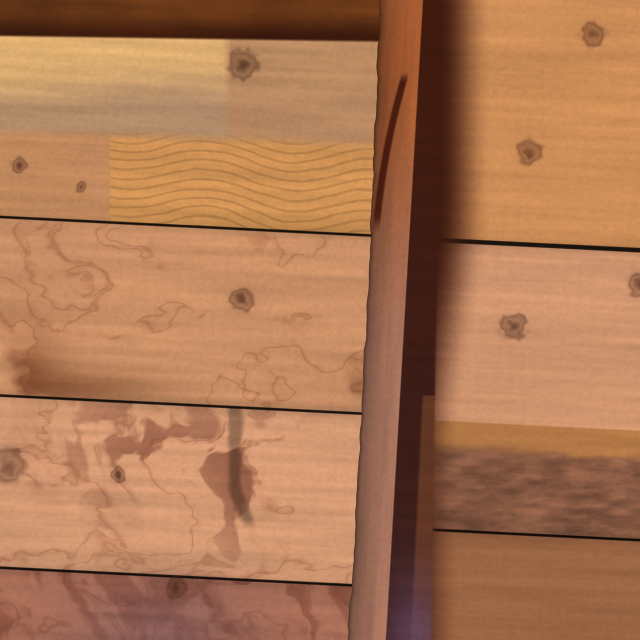
This texture is drawn by a Shadertoy shader. Its source:

```glsl
// Rough timber wall: sloping planks either side of an upright stud.
// Planks are stacked by height, then given stains, knots and grain;
// the stud, its dark side and its soft shadow are laid over them.

float hash(vec2 p) {
    return fract(sin(dot(p, vec2(127.1, 311.7))) * 43758.5453);
}

float noise(vec2 p) {
    vec2 i = floor(p), f = fract(p);
    f = f * f * (3.0 - 2.0 * f);
    return mix(mix(hash(i), hash(i + vec2(1, 0)), f.x),
               mix(hash(i + vec2(0, 1)), hash(i + 1.0), f.x), f.y);
}

float fbm(vec2 p) {
    float sum = 0.0, amp = 0.53;
    for (int i = 0; i < 4; i++) {
        sum += amp * noise(p);
        p = mat2(1.6, 1.2, -1.2, 1.6) * p + 7.3;
        amp *= 0.5;
    }
    return sum;
}

// Antialiased step, at least a pixel wide
float edge(float at, float x, float soft) {
    float w = max(soft, 0.7 / iResolution.y);
    return smoothstep(at - w, at + w, x);
}

float blob(vec2 p, float x, float y, float w, float h) {
    vec2 d = (p - vec2(x, y)) / vec2(w, h);
    return exp(-dot(d, d));
}

// Dark gap with a soft lip
float seam(float d, float width) {
    return 0.25 + 0.75 * edge(width, abs(d), 0.0013) - 0.13 * exp(-abs(d) * 110.0);
}

vec3 leftPlanks(vec2 p, float s) {
    float warp = fbm(p * vec2(7, 11));
    // Top board: pale yellow to grey, browner at the right
    vec3 col = mix(vec3(0.87, 0.68, 0.44), vec3(0.69, 0.54, 0.41), smoothstep(0.12, 0.21, p.y + 0.06 * warp));
    col = mix(col, vec3(0.71, 0.52, 0.37), 0.85 * edge(0.355, p.x, 0.008));
    // Orange strip with arched grain
    float arch = sin(s * 420.0 + 5.0 * sin(p.x * 24.0) + 9.0 * warp);
    vec3 strip = vec3(0.81, 0.57, 0.33) * (1.0 - 0.12 * smoothstep(0.4, 1.0, arch));
    strip = mix(vec3(0.75, 0.53, 0.36), strip, edge(0.172, p.x, 0.002));
    col = mix(col, strip, edge(0.203, p.y - 0.04 * p.x, 0.012));
    // Lower boards
    float low = edge(0.618, s, 0.001), base = edge(0.887, s, 0.001);
    col = mix(col, vec3(0.79, 0.56, 0.4), edge(0.339, s, 0.001));
    col = mix(col, vec3(0.83, 0.6, 0.45), low);
    col = mix(col, vec3(0.66, 0.43, 0.34), base);

    // Water stains: thin rims, reddish patches, a streak, a dark corner
    float flow = fbm(p * vec2(9, 6) + 2.5 * warp + 3.0);
    col *= 1.0 - exp(-abs(flow - 0.52) * 55.0) * edge(0.345, s, 0.01) * vec3(0.13, 0.18, 0.2);
    float patches = smoothstep(0.5, 0.66, fbm(p * vec2(24, 15) + 3.0 * warp));
    float area = 0.75 * low * (blob(p, 0.22, 0.69, 0.13, 0.09) + blob(p, 0.39, 0.76, 0.08, 0.12)) + 0.6 * base;
    col = mix(col, vec3(0.45, 0.24, 0.18), 0.75 * min(area, 1.0) * patches);
    float streak = abs(p.x - 0.367 - 0.38 * max(p.y - 0.76, 0.0)) + 0.025 * flow;
    col *= 1.0 - 0.3 * low * (1.0 - edge(0.82, p.y, 0.01)) * (1.0 - smoothstep(0.015, 0.026, streak));
    float corner = blob(p, 0.0, 0.575, 0.085, 0.06) + 0.6 * blob(p, 0.12, 0.605, 0.12, 0.025)
        + 0.6 * blob(p, 0.56, 0.61, 0.025, 0.04);
    col = mix(col, vec3(0.43, 0.23, 0.13), 0.8 * corner * smoothstep(0.3, 0.62, flow) * (1.0 - low));
    col = mix(col, vec3(0.46, 0.33, 0.36), 0.55 * blob(p, 0.25, 1.0, 0.13, 0.09));
    col *= seam(s - 0.339, 0.002) * seam(s - 0.618, 0.002) * seam(s - 0.887, 0.002);

    // Shaded beam across the top
    vec3 beam = mix(vec3(0.43, 0.23, 0.1), vec3(0.23, 0.1, 0.05), smoothstep(0.015, 0.06, p.y));
    return mix(beam * (0.75 + 0.5 * warp), col, edge(0.056, p.y - 0.015 * p.x, 0.003));
}

vec3 rightPlanks(vec2 p, float s) {
    float rough = fbm(p * vec2(30, 90));
    vec3 col = mix(vec3(0.8, 0.55, 0.34), vec3(0.81, 0.58, 0.43), edge(0.341, s, 0.001));
    col = mix(col, vec3(0.69, 0.46, 0.27), edge(0.623, s, 0.002));
    col = mix(col, vec3(0.53, 0.35, 0.26) * (0.7 + 0.55 * rough), edge(0.675, s + 0.02 * rough, 0.009));
    col = mix(col, vec3(0.6, 0.39, 0.26), edge(0.794, s, 0.001));
    col *= seam(s - 0.341, 0.0035) * seam(s - 0.794, 0.002);
    // Stud shadow, wider near the top
    float reach = mix(0.745, 0.695, smoothstep(0.3, 0.7, p.y));
    return mix(vec3(0.24, 0.1, 0.06), col, smoothstep(reach - 0.06, reach + 0.025, p.x));
}

void mainImage(out vec4 fragColor, in vec2 fragCoord) {
    vec2 p = fragCoord / iResolution.xy;
    p.y = 1.0 - p.y; // measured down from the top
    float s = p.y - 0.05 * p.x; // height across the sloping boards
    float studL = 0.592 - 0.035 * p.y - 0.015 * p.y * p.y + 0.003 * noise(p.yy * 40.0);
    float studR = 0.661 - 0.058 * p.y;
    bool isLeft = p.x < 0.5 * (studL + studR);
    vec3 col = isLeft ? leftPlanks(p, s) : rightPlanks(p, s);

    // Knots: centre and radius
    vec3 knots[11] = vec3[](vec3(0.38, 0.1, 0.021), vec3(0.378, 0.468, 0.018), vec3(0.012, 0.728, 0.025),
        vec3(0.03, 0.258, 0.011), vec3(0.127, 0.292, 0.008), vec3(0.185, 0.742, 0.011), vec3(0.275, 0.92, 0.016),
        vec3(0.927, 0.053, 0.017), vec3(0.827, 0.237, 0.018), vec3(0.803, 0.51, 0.018), vec3(1, 0.445, 0.017));
    for (int i = 0; i < 11; i++) {
        vec2 d = p - knots[i].xy;
        float r = length(d) / knots[i].z + 0.5 * noise(d * 120.0 + float(i) * 9.0) - 0.25;
        float ring = 0.28 * exp(-25.0 * (r - 0.95) * (r - 0.95));
        col = mix(col, vec3(0.25, 0.13, 0.09), 0.55 * exp(-r * r * 2.2) + ring + 0.13 * exp(-r));
    }

    // Stud side, lower batten and cool bounce light
    vec3 side = mix(vec3(0.25, 0.1, 0.05), vec3(0.23, 0.12, 0.11), p.y);
    side = mix(side, vec3(0.38, 0.21, 0.14), edge(0.69 - 0.048 * p.y, p.x, 0.003) * edge(0.618, p.y, 0.002));
    side = mix(side, vec3(0.4, 0.29, 0.4), 0.7 * blob(p, 0.65, 1.0, 0.05, 0.1));
    if (!isLeft) col = mix(side, col, edge(0.689 - 0.015 * p.y, p.x, 0.003));

    // Stud front: orange above, dusty mauve below, with a dark crack
    vec3 stud = mix(vec3(0.6, 0.33, 0.18), vec3(0.61, 0.42, 0.34), smoothstep(0.1, 0.6, p.y));
    stud *= 0.85 + 0.25 * smoothstep(studL, studR, p.x);
    float t = p.y - 0.12;
    float crack = edge(0.0, t, 0.01) * (1.0 - smoothstep(0.003, 0.008, abs(p.x - 0.632 + 0.29 * t - 0.44 * t * t)));
    stud = mix(stud, vec3(0.28, 0.11, 0.06), crack * (1.0 - edge(0.23, t, 0.02)));
    stud *= 1.0 - 0.5 * exp(-abs(p.x - studL) * 260.0);
    float front = edge(studL, p.x, 0.001) * (1.0 - edge(studR, p.x, 0.0015));
    col = mix(col, stud, front);

    // Fine grain along each timber
    vec2 along = mix(vec2(p.x * 5.0, s * 85.0), vec2(p.x * 110.0 + p.y * 5.5, p.y * 6.0), front);
    fragColor = vec4(col * (0.89 + 0.18 * fbm(along) + 0.05 * noise(p * 210.0)), 1);
}
```
